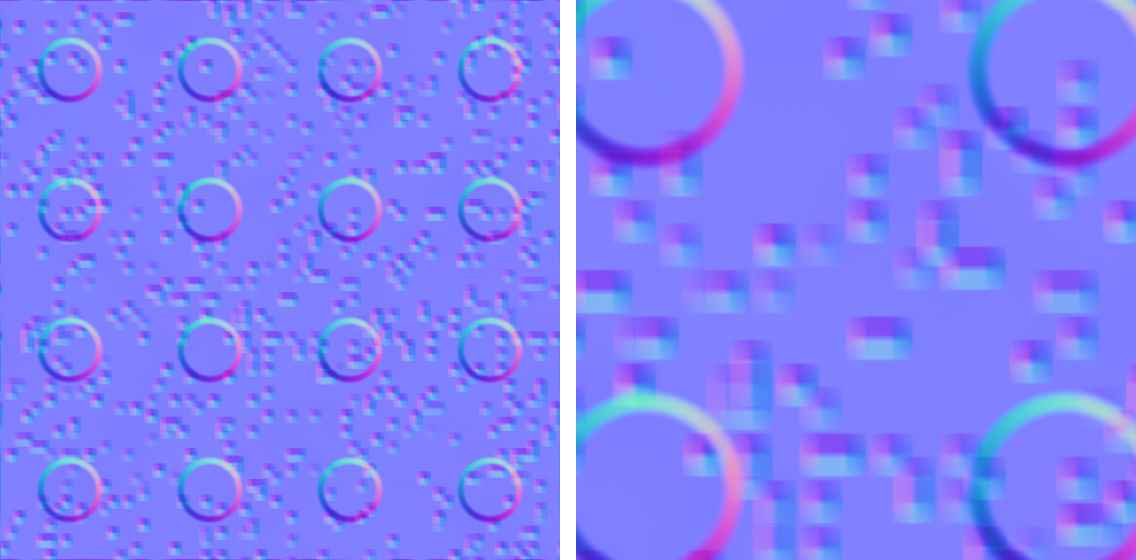
Left: the whole. Right: its middle third, enlarged.
A three.js fragment shader for this texture map:

```glsl
// Tangent-space normal map: a grid of bevelled round studs on a surface peppered with small square pits.
#define STUDS 4.0          // studs across and up
#define STUD_RADIUS 0.209  // middle of the bevel, in stud cells
#define BEVEL_HALF 0.036   // half width of the bevel, in stud cells
#define BEVEL_SLOPE 1.1
#define PIT_GRID 72.0      // pit lattice nodes across and up
#define PIT_SHARE 0.12     // share of nodes that hold a pit
#define PIT_SLOPE 0.47
#define PIT_SOFT 0.16      // softness of creases, in pit cells
#define SWELL 0.012        // slope of the broad unevenness
#define SEAM_WIDTH 0.0025
#define SEAM_SLOPE 0.8

varying vec2 vUv;

float hash(vec2 p) {
  vec3 q = fract(vec3(p.xyx) * 0.1031);
  q += dot(q, q.yzx + 33.33);
  return fract((q.x + q.y) * q.z);
}

// Outward tilt on the bevel that rings each stud
vec2 studTilt(vec2 uv) {
  vec2 p = fract(uv * STUDS) - 0.5;
  float r = length(p);
  float offset = abs(r - STUD_RADIUS) / BEVEL_HALF;
  float bevel = 1.0 - smoothstep(0.0, 1.0, offset);
  return p / max(r, 0.001) * bevel * BEVEL_SLOPE;
}

// Depth of the pit at a lattice node: mostly none, some shallow, many full
float pitDepth(vec2 node) {
  vec2 id = mod(node, PIT_GRID);
  float present = step(hash(id + 7.0), PIT_SHARE);
  return present * mix(0.2, 1.0, sqrt(hash(id + 131.0)));
}

// Inward tilt of tent-shaped pits, summed over neighbouring nodes
vec2 pitTilt(vec2 uv) {
  vec2 p = uv * PIT_GRID;
  vec2 cell = floor(p);
  vec2 tilt = vec2(0.0);
  for (int j = -1; j <= 1; j++) {
    for (int i = -1; i <= 1; i++) {
      vec2 node = cell + vec2(float(i), float(j));
      vec2 d = p - node - 0.5;
      vec2 tent = max(1.0 - abs(d), 0.0);
      vec2 side = clamp(d / PIT_SOFT, -1.0, 1.0) * smoothstep(0.0, PIT_SOFT, tent);
      tilt -= pitDepth(node) * side * tent.yx;
    }
  }
  return tilt * PIT_SLOPE;
}

// Broad unevenness from layered sines
vec2 swellTilt(vec2 uv) {
  vec2 a = uv * 6.28318;
  vec2 slow = sin(a.yx * 3.0 + 2.0 * sin(a * 2.0));
  vec2 fast = sin(a * 7.0 + 1.5 * sin(a.yx * 5.0));
  return SWELL * (slow + 0.6 * fast);
}

// Thin broken crease along the borders of the tile
vec2 seamTilt(vec2 uv) {
  vec2 a = uv.yx * 6.28318;
  vec2 wear = 0.5 + 0.5 * sin(a * 9.0 + 2.0 * sin(a * 4.0));
  vec2 low = 1.0 - smoothstep(0.0, SEAM_WIDTH, uv);
  vec2 high = 1.0 - smoothstep(0.0, SEAM_WIDTH, 1.0 - uv);
  return -SEAM_SLOPE * wear * (low + high * vec2(0.4, 1.0));
}

void main() {
  vec2 tilt = studTilt(vUv) + pitTilt(vUv) + swellTilt(vUv) + seamTilt(vUv);
  vec3 normal = normalize(vec3(tilt, 1.0));
  gl_FragColor = vec4(normal * 0.5 + 0.5, 1.0);
}
```
